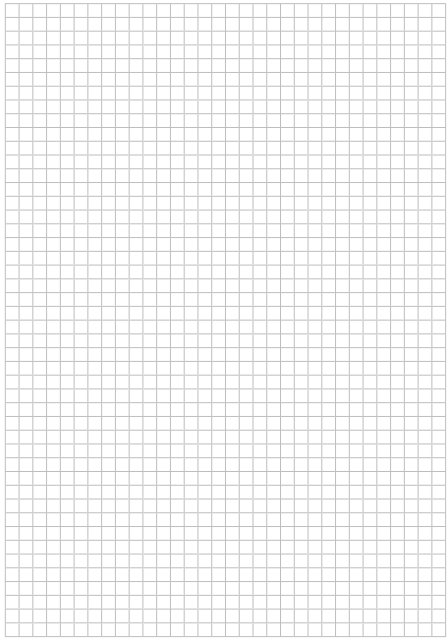
This pattern is drawn by a WebGL 2 fragment shader. Its source:

```glsl
#version 300 es
precision highp float;

uniform vec2 u_resolution;
out vec4 fragColor;

// Lengths are fractions of the canvas height
const vec2 CELLS = vec2(32.0, 46.0);
const float PITCH = 0.0215;
const float LINE_WIDTH = 0.00156;
const vec2 GRID_OFFSET = vec2(0.0023, -0.0002);
const vec3 PAPER_COLOR = vec3(1.0);
const vec3 LINE_COLOR = vec3(0.74);

// Share of a pixel-wide box, centred at d, that a band of given half width fills
vec2 bandCoverage(vec2 d, vec2 halfWidth, float pixel) {
    vec2 high = min(d + 0.5 * pixel, halfWidth);
    vec2 low = max(d - 0.5 * pixel, -halfWidth);
    return clamp((high - low) / pixel, 0.0, 1.0);
}

void main() {
    float pixel = 1.0 / u_resolution.y;
    vec2 p = (gl_FragCoord.xy - 0.5 * u_resolution) * pixel - GRID_OFFSET;
    vec2 halfSize = 0.5 * CELLS * PITCH;
    vec2 halfLine = vec2(0.5 * LINE_WIDTH);

    // Distance to the nearest ruled line on each axis
    vec2 fromCorner = p + halfSize;
    vec2 lineIndex = clamp(floor(fromCorner / PITCH + 0.5), vec2(0.0), CELLS);
    vec2 lines = bandCoverage(fromCorner - lineIndex * PITCH, halfLine, pixel);

    // Lines stop at the outer frame
    vec2 inside = bandCoverage(p, halfSize + halfLine, pixel);
    float ink = max(lines.x * inside.y, lines.y * inside.x);

    fragColor = vec4(mix(PAPER_COLOR, LINE_COLOR, ink), 1.0);
}
```
